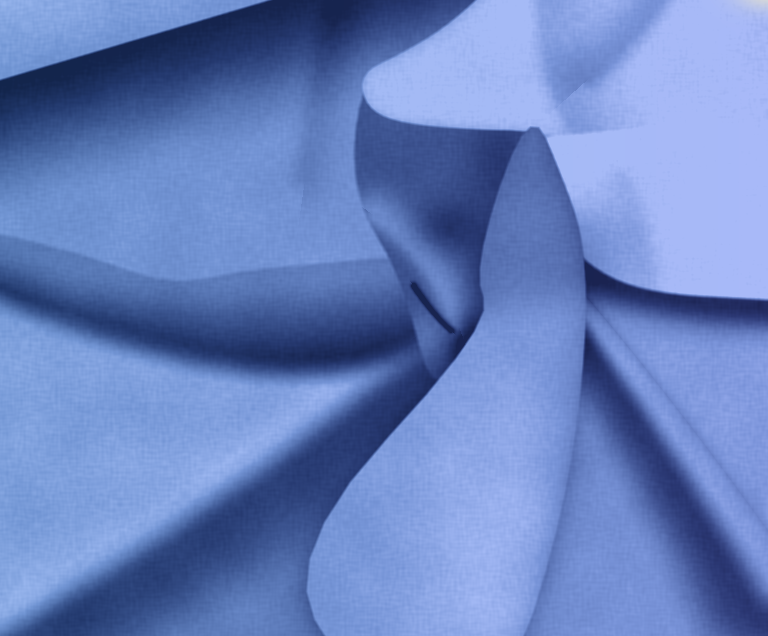
Give the GLSL for this texture, as a Shadertoy shader.

```glsl
// Lengths are hundredths of the canvas height, y down
const float EDGE = .28;
const float WEAVE = .045;
const float DRAPE = .05;
const float CONTACT = .17;
const float CONTRAST = 1.28;
const float PIVOT = .71;
const vec3 TINT = vec3(.018, -.004, .012);
const vec3 CREAM = vec3(.86, .86, .84);
const vec3 RAMP[6] = vec3[](
  vec3(.09, .14, .31), vec3(.15, .22, .44), vec3(.24, .33, .57),
  vec3(.35, .46, .71), vec3(.46, .58, .84), vec3(.64, .73, .96));

// Spline outlines, two control points per entry
const vec4 BAND[5] = vec4[](vec4(-8, 35, 12, 39.5), vec4(27, 45, 38, 42.5),
  vec4(50, 41.5, 65, 40), vec4(72, 46, 66, 57), vec4(38, 60, -8, 45));
const vec4 HOOD[5] = vec4[](vec4(57, 11, 63, 16), vec4(71, 18, 86, 17),
  vec4(83, 32, 79, 42), vec4(79, 51, 68, 64), vec4(63.5, 44, 54.8, 30));
const vec4 CREST[5] = vec4[](vec4(57.5, 17, 56.5, 11.5), vec4(63, 8.5, 71, 3.7),
  vec4(80, -5, 132, -8), vec4(132, 32, 85, 20.5), vec4(76, 20.5, 63, 19.5));
const vec4 FLAP[5] = vec4[](vec4(83, 21.5, 95, 20.8), vec4(108, 19.2, 134, 19),
  vec4(134, 48, 118, 47), vec4(103, 46.2, 94, 43), vec4(87, 36, 82, 26));
const vec4 CONE[5] = vec4[](vec4(83.2, 15.5, 88.5, 28), vec4(92, 38, 92.3, 54),
  vec4(89, 80, 79, 112), vec4(55, 108, 44, 87), vec4(78, 50.5, 74, 43));

float corner(vec2 cell, vec2 offset) {
  float angle = 6.2832 * fract(sin(dot(cell, vec2(127.1, 311.7))) * 43758.5);
  return dot(vec2(cos(angle), sin(angle)), offset);
}

float gradientNoise(vec2 p) {
  vec2 i = floor(p), f = fract(p), u = smoothstep(0., 1., f), e = vec2(1, 0);
  return mix(mix(corner(i, f), corner(i + e, f - e), u.x),
    mix(corner(i + e.yx, f - e.yx), corner(i + 1., f - 1.), u.x), u.y);
}

vec2 bezier(vec2 a, vec2 b, vec2 c, float t) {
  return mix(mix(a, b, t), mix(b, c, t), t);
}

// Signed curve distance, positive on the right; y is the place along it
vec2 curveSide(vec2 p, vec4 ab, vec2 c) {
  vec2 best = vec2(1e4, 0), start = ab.xy;
  for (float i = 0.; i < 16.; i++) {
    vec2 end = bezier(ab.xy, ab.zw, c, (i + 1.) / 16.), e = end - start, q = p - start;
    float h = clamp(dot(q, e) / dot(e, e), 0., 1.), d = length(q - e * h);
    if (d < abs(best.x)) best = vec2(e.x * q.y < e.y * q.x ? -d : d, (i + h) / 16.);
    start = end;
  }
  return best;
}

// Soft fold line; end.zw are the falloffs left and right
float crease(vec2 p, vec4 ab, vec4 end) {
  float d = curveSide(p, ab, end.xy).x;
  d /= d < 0. ? end.z : end.w;
  return exp(-d * d);
}

float blob(vec2 p, vec4 area) {
  vec2 q = (p - area.xy) / area.zw;
  return exp(-dot(q, q));
}

vec2 control(vec4 v[5], int i) {
  vec4 pair = v[i / 2 % 5];
  return i % 2 == 0 ? pair.xy : pair.zw;
}

// Signed distance to a closed quadratic spline
float outline(vec2 p, vec4 v[5]) {
  float d = 1e4, side = 1.;
  for (int i = 0; i < 10; i++) {
    vec2 b = control(v, i), a = mix(control(v, i + 9), b, .5);
    vec2 c = mix(b, control(v, i + 1), .5), start = a;
    for (float j = 1.; j < 6.; j++) {
      vec2 end = bezier(a, b, c, j / 5.), e = end - start, q = p - start;
      d = min(d, length(q - e * clamp(dot(q, e) / dot(e, e), 0., 1.)));
      bvec3 hit = bvec3(p.y >= start.y, p.y < end.y, e.x * q.y > e.y * q.x);
      if (all(hit) || !any(hit)) side = -side;
      start = end;
    }
  }
  return d * side;
}

float cover(float d, float soft) { return smoothstep(soft, -soft, d); }

float fabricTone(vec2 p) {
  // Far cloth under the roll
  float roll = dot(p - vec2(0, 12.6), vec2(.284, .959));
  float tone = mix(.12, .77, smoothstep(-2., 22., roll));
  tone -= .11 * crease(p, vec4(52, 2, 50, 14), vec4(48, 28, 5, 2));
  tone = mix(tone, .77 - .009 * roll, cover(roll, EDGE));

  // Near left cloth with a diagonal ridge
  float r = curveSide(p, vec4(-4, 100, 34, 78), vec2(64, 54)).x;
  float hollow = mix(.35, .67, smoothstep(6., 20., r));
  float left = mix(.82 + .06 * exp(-abs(r + 2.) / 3.), hollow, smoothstep(-.8, 5., r));
  tone = mix(tone, left, smoothstep(47., 51., p.y));

  // Horizontal fold
  float band = .39 + .25 * crease(p, vec4(-8, 35, 25, 49.5), vec4(66, 41, 9, 6));
  band -= .24 * crease(p, vec4(-8, 45, 35, 67), vec4(68, 54, 5, 5));
  float soft = mix(.45, 3., smoothstep(44., 53., p.y + .1 * max(30. - p.x, 0.)));
  tone = mix(tone, band, cover(outline(p, BAND), soft));

  // Right cloth with a widening ridge
  vec2 spine = curveSide(p, vec4(91, 46, 106, 64), vec2(124, 90));
  float s = spine.x / mix(.5, 1.15, spine.y);
  float right = .81 - .5 * smoothstep(2., 7., s) + .46 * smoothstep(7., 18., s);
  right -= .12 * exp(-abs(s + 1.));
  right -= .6 * crease(p, vec4(88, 41, 102, 48.5), vec4(128, 48.5, 4, 3.7));
  tone = mix(tone, right, smoothstep(82., 83., p.x) * step(35., p.y));

  // Shaded hood, lip and slit
  float hood = .46 - .15 * blob(p, vec4(79, 25, 5, 9)) - .2 * blob(p, vec4(70, 36, 6, 4));
  hood += .27 * crease(p, vec4(59, 34, 68, 40), vec4(72, 51, 4, 1.8));
  hood += .14 * blob(p, vec4(67, 53, 3, 4)) - .45 * blob(p, vec4(74, 54, 2.5, 5));
  hood -= .55 * crease(p, vec4(65, 45, 68, 49.5), vec4(70.9, 52, .6, .4));
  tone = mix(tone, hood, cover(outline(p, HOOD), .4));

  // Bright crest and flap
  float d = outline(p, CREST);
  float crest = .94 - .1 * exp(-abs(d));
  crest -= .12 * crease(p, vec4(86, -4, 84, 8), vec4(91, 21, 7, 1.8));
  crest -= .17 * crease(p, vec4(106, -4, 101, 5), vec4(93, 12, 2, 5));
  tone = mix(tone, crest, cover(d, EDGE));
  float flap = .96 - .16 * blob(p, vec4(94, 40, 7, 8));
  flap -= .07 * crease(p, vec4(98, 28, 101, 37), vec4(102.5, 47, 2, 3));
  tone = mix(tone, flap, cover(outline(p, FLAP), .4));

  // Front cone
  d = outline(p, CONE);
  tone -= CONTACT * exp(-max(d, 0.) / 2.5) * smoothstep(25., 45., p.y);
  float cone = mix(.62, .78, smoothstep(43., 52., p.y + .15 * (p.x - 84.)));
  cone += .12 * blob(p, vec4(77, 88, 14, 28));
  cone -= .14 * exp(-abs(d) / 2.) * smoothstep(70., 88., p.x);
  return mix(tone, cone, cover(d, EDGE));
}

void mainImage(out vec4 fragColor, in vec2 fragCoord) {
  vec2 p = 100. * vec2(fragCoord.x, iResolution.y - fragCoord.y) / iResolution.y;
  vec2 thread = vec2(2.2, .6);
  float tone = mix(PIVOT, fabricTone(p), CONTRAST) + DRAPE * gradientNoise(p * .13);
  tone += WEAVE * (gradientNoise(p * thread) + gradientNoise(p.yx * thread));
  float level = clamp(tone, 0., 1.) * 5.;
  int shade = min(int(level), 4);
  vec3 color = mix(RAMP[shade], RAMP[shade + 1], level - float(shade));
  color += TINT * (p.x / 60. - 1.);
  color = mix(color, CREAM, blob(p, vec4(121, -1, 5, 2.5)));
  fragColor = vec4(color, 1);
}
```
